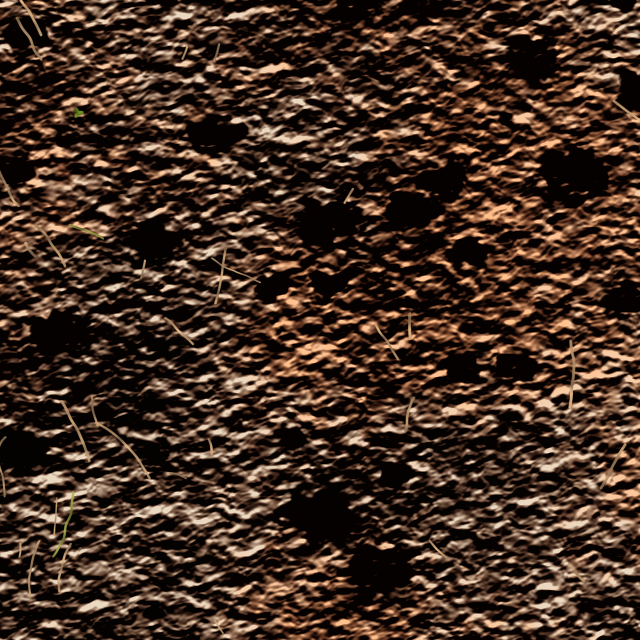
A WebGL 2 fragment shader for this texture:

```glsl
#version 300 es
precision highp float;

uniform vec2 u_resolution;
out vec4 fragColor;

const float GRAIN_SLANT = 0.26;               // radians, rising to the right
const vec2  GRAIN_STRETCH = vec2(0.66, 1.0);
const vec4  GRAIN_SCALES = vec4(34.0, 68.0, 125.0, 225.0);
const vec4  GRAIN_WEIGHTS = vec4(0.30, 0.68, 0.85, 0.45);
const vec2  LIGHT_STEP = vec2(0.08, 0.34);    // in noise cells
const float GRAIN_CONTRAST = 3.5;
const float PATCH_CONTRAST = 1.5;
const float EXPOSURE = 0.16;
const float TONE_GAIN = 0.40;
const float HOLLOW_GRID = 7.0;
const float HOLLOW_CHANCE = 0.55;
const float HOLLOW_DEPTH = 2.6;
const int   STRAW_COUNT = 34;
const vec3  SOIL_TINT = vec3(1.0, 0.88, 0.75);
const vec3  SOIL_GAMMA = vec3(1.0, 1.3, 1.5);
const vec3  COOL_CAST = vec3(0.97, 1.03, 1.09);
const vec3  WARM_CAST = vec3(1.06, 0.92, 0.80);
const vec3  STRAW_COLOR = vec3(0.86, 0.69, 0.50);
const vec3  GREEN_COLOR = vec3(0.45, 0.60, 0.12);
const vec2  SPROUT_POS = vec2(0.122, 0.824);

float hash(vec2 p) {
    vec3 q = fract(vec3(p.xyx) * 0.1031);
    q += dot(q, q.yzx + 33.33);
    return fract((q.x + q.y) * q.z);
}

float noise(vec2 p) {
    vec2 cell = floor(p), f = fract(p);
    f = f * f * (3.0 - 2.0 * f);
    float low = mix(hash(cell), hash(cell + vec2(1, 0)), f.x);
    float high = mix(hash(cell + vec2(0, 1)), hash(cell + vec2(1, 1)), f.x);
    return mix(low, high, f.y);
}

mat2 rotation(float angle) {
    float c = cos(angle), s = sin(angle);
    return mat2(c, s, -s, c);
}

// Slope towards the light, summed over clods and crumbs
float grainLight(vec2 p) {
    vec2 q = rotation(-GRAIN_SLANT) * p * GRAIN_STRETCH;
    q += 0.006 * vec2(noise(p * 38.0), noise(p * 38.0 + 71.0));
    float light = 0.0;
    for (int i = 0; i < 4; i++) {
        mat2 turn = rotation(0.6 + 1.1 * float(i));
        vec2 c = q * GRAIN_SCALES[i];
        vec2 shift = vec2(19.7, 43.1) * float(i + 1);
        float drop = noise(turn * (c - LIGHT_STEP) + shift)
                   - noise(turn * (c + LIGHT_STEP) + shift);
        light += GRAIN_WEIGHTS[i] * drop;
    }
    return light;
}

// Scattered shadowed pits with crumbly rims
float hollows(vec2 p) {
    vec2 g = p * HOLLOW_GRID, base = floor(g);
    float rim = 0.7 * (noise(p * 45.0) - 0.5) + 0.5 * (noise(p * 95.0) - 0.5);
    float mask = 0.0;
    for (int y = -1; y <= 1; y++)
    for (int x = -1; x <= 1; x++) {
        vec2 id = base + vec2(x, y);
        vec2 center = id + vec2(hash(id + 11.3), hash(id + 27.9));
        float radius = mix(0.08, 0.29, pow(hash(id + 53.1), 1.5));
        float d = length((g - center) * vec2(0.8, 1.15)) / radius + rim;
        float present = step(hash(id + 5.7), HOLLOW_CHANCE);
        mask = max(mask, present * (1.0 - smoothstep(0.75, 1.25, d)));
    }
    return mask;
}

// Bent dry stalks, denser on the left
void addStraws(inout vec3 color, vec2 p, float aspect, float pixel) {
    for (int i = 0; i < STRAW_COUNT; i++) {
        vec2 seed = vec2(float(i) * 3.7 + 1.3, 8.1);
        vec2 center = vec2(aspect * pow(hash(seed), 1.7), hash(seed + 14.2));
        float angle = 1.85 + 1.9 * (hash(seed + 31.4) - 0.5);
        float halfLength = mix(0.010, 0.062, pow(hash(seed + 47.6), 2.2));
        float width = mix(0.0008, 0.0019, hash(seed + 62.8));
        vec2 q = rotation(-angle) * (p - center);
        float along = q.x / halfLength;
        float bend = 0.3 * (hash(seed + 75.5) - 0.5) * halfLength;
        q.y += bend * along * along + 0.004 * (noise(vec2(q.x * 50.0, seed.x)) - 0.5);
        float d = length(vec2(max(abs(q.x) - halfLength, 0.0), q.y)) - width;
        float cover = 1.0 - smoothstep(-0.5 * pixel, pixel, d);
        float wear = mix(0.55, 1.15, noise(p * 70.0 + seed));
        vec3 stalk = mix(STRAW_COLOR, GREEN_COLOR, 0.6 * step(0.93, hash(seed + 88.2)));
        color = mix(color, stalk * wear, 0.9 * cover);
    }
}

void main() {
    vec2 p = gl_FragCoord.xy / u_resolution.y;
    float aspect = u_resolution.x / u_resolution.y;
    float pixel = 1.0 / u_resolution.y;

    // Light and shade
    float patches = 0.6 * noise(p * 5.0 + 3.0) + 0.4 * noise(p * 15.0 + 9.0) - 0.5;
    float side = 0.35 * (p.x / aspect - 0.5);
    float tone = EXPOSURE + GRAIN_CONTRAST * grainLight(p) + PATCH_CONTRAST * patches + side;
    tone -= HOLLOW_DEPTH * hollows(p);

    // Soil colour
    float value = clamp(0.128 + TONE_GAIN * tone, 0.018, 0.95);
    vec3 color = SOIL_TINT * pow(vec3(value), SOIL_GAMMA);
    float warmth = 0.65 * noise(p * 4.0 + 37.0) + 0.35 * noise(p * 40.0 + 5.0);
    color *= mix(COOL_CAST, WARM_CAST, smoothstep(0.25, 0.8, warmth));

    // Plant scraps
    addStraws(color, p, aspect, pixel);
    vec2 leaf = p - SPROUT_POS * vec2(aspect, 1.0);
    float lobes = 0.006 + 0.003 * cos(3.0 * atan(leaf.y, leaf.x + 1e-5));
    float sprout = 1.0 - smoothstep(-pixel, pixel, length(leaf) - lobes);
    color = mix(color, GREEN_COLOR * mix(0.5, 1.2, noise(p * 160.0)), sprout);

    fragColor = vec4(color, 1.0);
}
```
